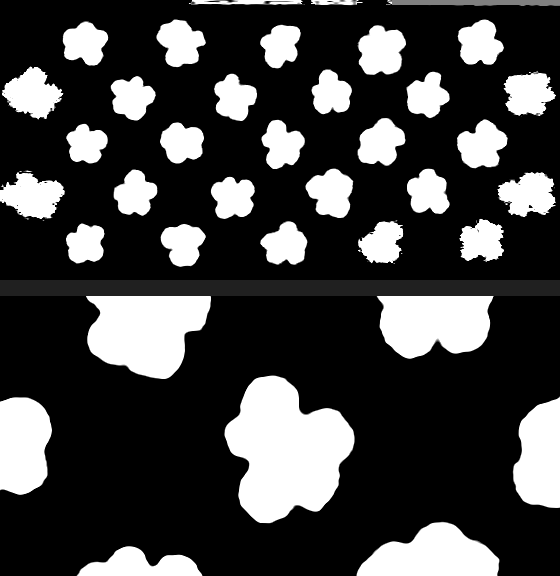
Top, the full canvas; bottom, a detail of the centre.
Reproduce this pattern procedurally as a Shadertoy shader.

```glsl
float hash(vec2 p) {
    vec3 q = fract(p.xyx * 0.1031);
    q += dot(q, q.yzx + 33.33);
    return fract((q.x + q.y) * q.z);
}

float noise(vec2 p) {
    vec2 i = floor(p), f = fract(p);
    f = f * f * (3.0 - 2.0 * f);
    return mix(mix(hash(i), hash(i + vec2(1, 0)), f.x),
               mix(hash(i + vec2(0, 1)), hash(i + vec2(1, 1)), f.x), f.y);
}

float smoothMin(float a, float b, float k) {
    float h = max(k - abs(a - b), 0.0) / k;
    return min(a, b) - 0.25 * k * h * h;
}

// Five uneven round petals around a solid heart
float flower(vec2 p, vec2 id) {
    vec2 seed = id * 17.0 + 5.0;
    float d = length(p) - 0.044;
    float turn = 1.57 + 0.7 * (hash(seed) - 0.5);
    for (int k = 0; k < 5; k++) {
        vec2 s = seed + vec2(k + 1, 3 * k + 2);
        float angle = turn + 1.2566 * (float(k) + 0.55 * (hash(s) - 0.5));
        float reach = 0.040 + 0.014 * hash(s + 41.0);
        float radius = 0.025 + 0.016 * hash(s + 83.0);
        vec2 petal = reach * vec2(cos(angle), sin(angle));
        d = smoothMin(d, length(p - petal) - radius, 0.010);
    }
    return d;
}

// Staggered rows of five and six flowers
float flowerField(vec2 p) {
    float d = 1.0;
    float wobble = 0.008 * (noise(p * 45.0) - 0.5);
    float fray = noise(p * vec2(110.0, 170.0)) - 0.5;
    for (int row = 0; row < 5; row++) {
        int odd = row % 2;
        for (int col = 0; col < 5 + odd; col++) {
            vec2 id = vec2(col, row);
            vec2 center = vec2(0.305 - 0.185 * float(odd), 0.130) + id * vec2(0.353, 0.177);
            center += 0.014 * (vec2(hash(id + 7.0), hash(id + 29.0)) - 0.5);
            vec2 q = p - center;
            if (length(q) > 0.15) continue;

            // Outer flowers are wider and more frayed
            float outer = smoothstep(0.7, 0.85, abs(center.x - 1.0));
            float corner = step(1.2, center.x) * step(center.y, 0.2);
            float wear = 0.002 + 0.014 * max(corner, outer * abs(p.x - 1.0));
            q.x /= 1.0 + 0.2 * outer;
            q /= 0.95 + 0.17 * hash(id + 61.0);
            d = min(d, flower(q, id) + wobble + wear * fray);
        }
    }
    return d;
}

// Ragged strip along the top with two breaks
float topStrip(vec2 p) {
    float ragged = noise(vec2(p.x * 60.0, p.y * 250.0)) - 0.5;
    float lower = 0.987 - 0.003 * p.x - 0.003 * ragged;
    float d = max(lower - p.y, 0.68 + 0.02 * ragged - p.x);
    float breaks = min(abs(p.x - 1.095) - 0.022, abs(p.x - 1.335) - 0.055);
    d = max(d, -breaks + 0.04 * ragged);
    float chips = noise(p * vec2(45.0, 180.0)) - 0.78;
    return max(d, 0.01 * chips * step(p.x, 1.4));
}

void mainImage(out vec4 fragColor, in vec2 fragCoord) {
    vec2 p = fragCoord / iResolution.y;
    float d = min(flowerField(p), topStrip(p));
    float ink = clamp(0.5 - d * iResolution.y, 0.0, 1.0);
    fragColor = vec4(vec3(ink), 1.0);
}
```
